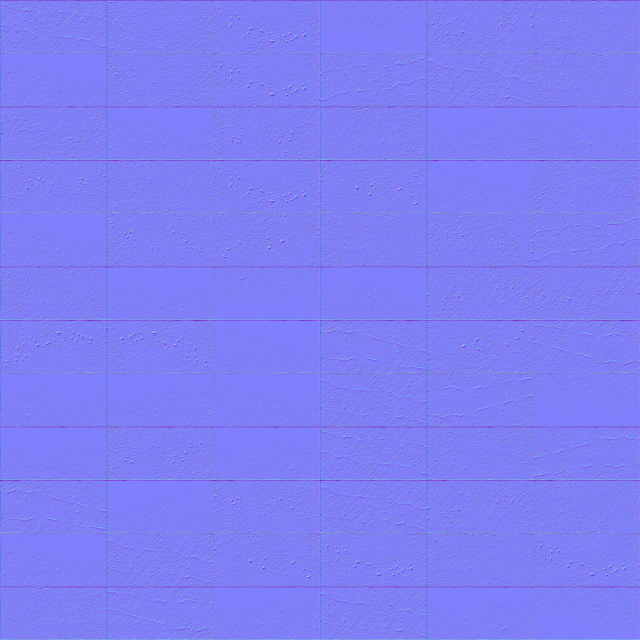
Write a Shadertoy shader that draws this texture map.

```glsl
// Tangent-space normal map of stacked 2:1 stone slabs, 6 across and 12 down.
// Each slab picks one of twelve worn surfaces, mirrored at random; a height field
// of grain, pits and cracks is differentiated, then thin bevelled joints are added.

float hash(vec2 p) {
    return fract(sin(dot(p, vec2(127.1, 311.7))) * 43758.5453);
}

float noise(vec2 p) {
    vec2 i = floor(p), f = fract(p);
    f = f * f * (3.0 - 2.0 * f);
    return mix(mix(hash(i), hash(i + vec2(1, 0)), f.x),
               mix(hash(i + vec2(0, 1)), hash(i + vec2(1, 1)), f.x), f.y);
}

// One dimple per cell, kept inside its cell; density sets how many appear.
float pits(vec2 p, float density) {
    vec2 cell = floor(p);
    float radius = mix(0.18, 0.42, pow(hash(cell + 7.3), 2.0));
    vec2 jitter = vec2(hash(cell + 1.7), hash(cell + 5.1));
    vec2 centre = cell + mix(vec2(radius), vec2(1.0 - radius), jitter);
    float present = smoothstep(0.0, 0.2, density - hash(cell + 3.9));
    return present * radius * (1.0 - smoothstep(0.0, radius, length(p - centre)));
}

// Slab height and roughness; p spans 2 by 1 and the slab is one unit tall.
vec2 slabSurface(vec2 p, vec2 slab) {
    float variant = floor(hash(slab + 0.5) * 12.0);
    if (hash(slab + 21.0) > 0.6) p.x = 2.0 - p.x;
    if (hash(slab + 43.0) > 0.75) p.y = 1.0 - p.y;
    vec2 seed = vec2(variant * 17.0, variant * 9.0);
    vec2 q = mat2(0.94, -0.34, 0.34, 0.94) * p + seed;
    vec2 warped = q + 0.05 * vec2(noise(q * 17.0), noise(q * 17.0 + 31.0));

    // Surface families: smooth, grainy, pitted, cracked
    float polished = step(variant, 3.5);
    float pitted = step(5.5, variant) * step(variant, 9.5);
    float cracked = step(9.5, variant);
    float worn = smoothstep(0.1, 0.8, 1.0 - p.y + 0.6 * (noise(q * 2.5) - 0.5));
    float rough = mix(0.45 + 0.8 * noise(q * 3.0), 0.05 + 0.6 * worn, polished);

    // Fine grain in two sizes, small dimples and faint drawn-out streaks
    float height = rough * (0.0035 * noise(warped * 37.0) + 0.0016 * noise(q * 18.0));
    height += 0.0008 * noise(q * vec2(3.0, 18.0));
    height -= 0.02 * pits(warped * 16.0, 0.42 * rough);

    // Larger pits gathered loosely along a slanting band
    float band = p.y - 0.68 + 0.22 * p.x + 0.3 * (noise(q * 2.0) - 0.5);
    float gather = pitted * exp(-40.0 * band * band) * noise(q * 5.0 + 5.0);
    height -= 0.055 * pits(warped * 11.0, 0.03 * rough + 0.9 * gather);

    // Two jagged, uneven cracks
    for (int i = 0; i < 2; i++) {
        float k = float(i);
        vec2 start = seed + vec2(0.0, k * 5.0);
        float path = 0.08 + 0.46 * k + (0.17 - 0.05 * k) * p.x
                   + 0.12 * noise(vec2(p.x * 2.5, 0.0) + start)
                   + 0.04 * noise(vec2(p.x * 9.0, 2.0) + start)
                   + 0.03 * noise(vec2(p.x * 27.0, 3.0) + start);
        float offset = (p.y - path) / 0.014;
        float depth = 0.15 + smoothstep(0.2, 0.9, noise(vec2(p.x * 12.0, 4.0) + start));
        height -= cracked * depth * 0.006 * exp(-offset * offset);
    }
    return vec2(height, rough);
}

// Slopes at the slab rim; the joint width and depth waver and rarely chip.
vec2 rimTilt(vec2 p, vec2 slab) {
    vec2 along = p.yx * 6.0 + slab * 13.0;
    vec2 wear = vec2(noise(along.xx + 3.0), noise(along.yy + 9.0));
    vec2 width = 0.014 + 0.008 * wear + 0.012 * smoothstep(0.85, 1.0, wear);
    vec2 low = 1.0 - smoothstep(vec2(0.0), width, p);
    vec2 high = 1.0 - smoothstep(vec2(0.0), width, vec2(2, 1) - p);
    vec2 tilt = vec2(0.3 * high.x - 0.6 * low.x, 0.5 * low.y - 0.85 * high.y);
    return tilt * (0.7 + 0.4 * wear);
}

vec3 normalColour(vec2 uv) {
    vec2 grid = uv * vec2(6, 12);
    vec2 slab = floor(grid);
    vec2 p = fract(grid) * vec2(2, 1);

    // Forward differences; green points down the canvas
    float reach = 0.012;
    vec2 here = slabSurface(p, slab);
    float right = slabSurface(p + vec2(reach, 0), slab).x;
    float above = slabSurface(p + vec2(0, reach), slab).x;
    vec2 rim = rimTilt(p, slab);
    vec2 tilt = vec2(here.x - right, above - here.x) / reach + rim;

    // Unresolved roughness and dirt in the joints shorten the blue axis
    vec3 colour = 0.5 + vec3(0.5, 0.5, 0.488) * normalize(vec3(tilt, 1.0));
    float speckle = noise(p * 31.0 + slab * 7.0);
    colour.b -= 0.085 * here.y * speckle * speckle + 0.008 * here.y;
    colour.b -= 0.15 * min(length(rim), 1.0);
    return colour;
}

void mainImage(out vec4 fragColor, in vec2 fragCoord) {
    // Four samples per pixel smooth the joints and grain
    vec3 colour = vec3(0.0);
    for (int i = 0; i < 4; i++) {
        vec2 shift = vec2(i % 2, i / 2) * 0.5 - 0.25;
        colour += 0.25 * normalColour((fragCoord + shift) / iResolution.xy);
    }
    fragColor = vec4(colour, 1.0);
}
```
